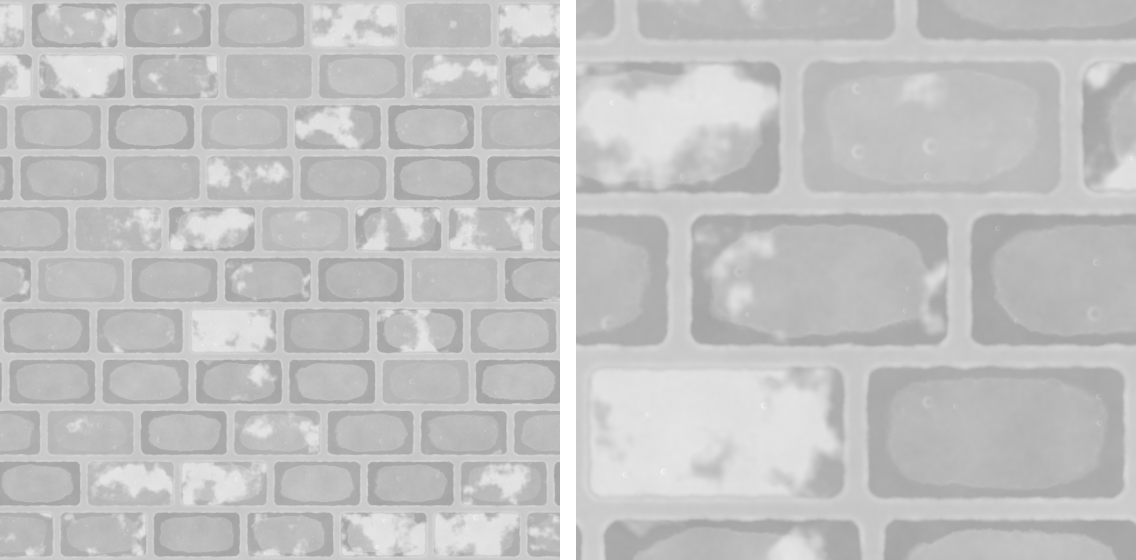
Left, the full canvas; right, a detail of the centre.
This texture is drawn by a Shadertoy shader. Its source:

```glsl
// Pale grey brick wall: eleven shifted courses of six bricks, with worn faces and chalky patches.

// Horizontal shift of each course, in bricks, from the bottom up
const float courseShift[11] = float[](.61, .90, .47, .06, .0, .37, .77, .18, .12, .38, .30);

float hash(vec2 p, float seed) {
    vec3 q = fract(vec3(p, seed) * vec3(.1031, .1030, .0973));
    q += dot(q, q.yzx + 33.33);
    return fract((q.x + q.y) * q.z);
}

// Dot product of a lattice point's random unit gradient and the offset from it
float corner(vec2 cell, vec2 offset, float period, float seed) {
    float angle = 6.2832 * hash(mod(cell, period), seed);
    return dot(vec2(cos(angle), sin(angle)), offset);
}

// Gradient noise that wraps after the given period
float gradientNoise(vec2 p, float period, float seed) {
    vec2 i = floor(p), f = p - i;
    vec2 u = f * f * f * (f * (f * 6. - 15.) + 10.);
    vec2 e = vec2(1, 0);
    return mix(mix(corner(i, f, period, seed),
                   corner(i + e, f - e, period, seed), u.x),
               mix(corner(i + e.yx, f - e.yx, period, seed),
                   corner(i + 1., f - 1., period, seed), u.x), u.y);
}

float fbm(vec2 p, float period, float seed) {
    float sum = 0., amplitude = 1.;
    for (int i = 0; i < 4; i++) {
        sum += amplitude * gradientNoise(p, period, seed + float(i) * 3.7);
        p *= 2.;
        period *= 2.;
        amplitude *= .5;
    }
    return sum;
}

float roundedBox(vec2 p, vec2 halfSize, float radius) {
    vec2 q = abs(p) - halfSize + radius;
    return length(max(q, 0.)) + min(max(q.x, q.y), 0.) - radius;
}

// Small chips: a dark pit with a light lip on one side
float chips(vec2 p, float seed) {
    float shade = 0.;
    for (int i = 0; i < 4; i++) {
        float k = float(i);
        vec2 centre = (vec2(hash(vec2(k, 1), seed), hash(vec2(k, 2), seed)) - .5) * vec2(.13, .065);
        float radius = mix(.001, .0038, pow(hash(vec2(k, 3), seed), 3.));
        vec2 q = (p - centre) / radius;
        float ring = exp(-4. * pow(length(q) - 1., 2.));
        shade += ring * (.035 - .045 * q.x / (1. + length(q)));
    }
    return shade;
}

void mainImage(out vec4 fragColor, in vec2 fragCoord) {
    vec2 uv = fragCoord / iResolution.xy;

    // Brick cell; local position is in canvas units
    vec2 grid = uv * vec2(6, 11);
    float row = floor(grid.y);
    grid.x -= courseShift[int(mod(row, 11.))];
    vec2 id = vec2(mod(floor(grid.x), 6.), row);
    vec2 local = (fract(grid) - .5) / vec2(6, 11);
    float seed = 1. + dot(id, vec2(1, 7));
    float tone = hash(id, 11.), fade = hash(id, 23.), chalk = hash(id, 41.);

    // Brick outline with a ragged edge
    float ragged = fbm(uv * 70., 70., 5.);
    float d = roundedBox(local, vec2(.0762, .0388), .009) + .0016 * ragged;
    float brick = smoothstep(.0014, -.0014, d);

    // Mortar, lighter along the brick edges
    float mortar = .79 + .018 * fbm(uv * 30., 30., 9.) + .02 * gradientNoise(uv * 5., 5., 2.);
    mortar += .035 * exp(-pow((d - .0025) / .0016, 2.)) * (.6 + ragged);

    // Dark rim around a paler worn centre with a jagged border
    float cloud = fbm(local * 28., 64., seed);
    float jag = fbm(local * 130., 256., seed + 5.);
    vec2 q = abs(local) / vec2(.063, .0325);
    float oval = pow(q.x * q.x * q.x + q.y * q.y * q.y, 1. / 3.) + .13 * cloud + .06 * jag;
    float centre = smoothstep(1.04, .96, oval);
    float rim = .655 + .065 * fade * fade + .025 * cloud;
    float face = .715 + .04 * tone + .03 * cloud + .008 * jag;
    float grey = mix(rim, face, centre);
    grey += .025 * exp(-pow((oval - 1.) / .05, 2.)) * smoothstep(-.2, .4, jag);
    grey = mix(mortar, grey, brick * mix(1., .8, fade));

    // Chalky patches: a few bricks are nearly covered, most are bare
    float patches = fbm(local * 17. + 3.3, 64., seed + 17.) + mix(-.75, .38, chalk * chalk);
    float cover = smoothstep(-.04, .36, patches) * smoothstep(.004, -.004, d);
    grey = mix(grey, .89 + .02 * cloud, cover * .95);

    // Chips and fine grain
    grey += brick * chips(local, seed);
    grey += .008 * gradientNoise(uv * 220., 220., 3.);

    fragColor = vec4(vec3(grey), 1);
}
```
